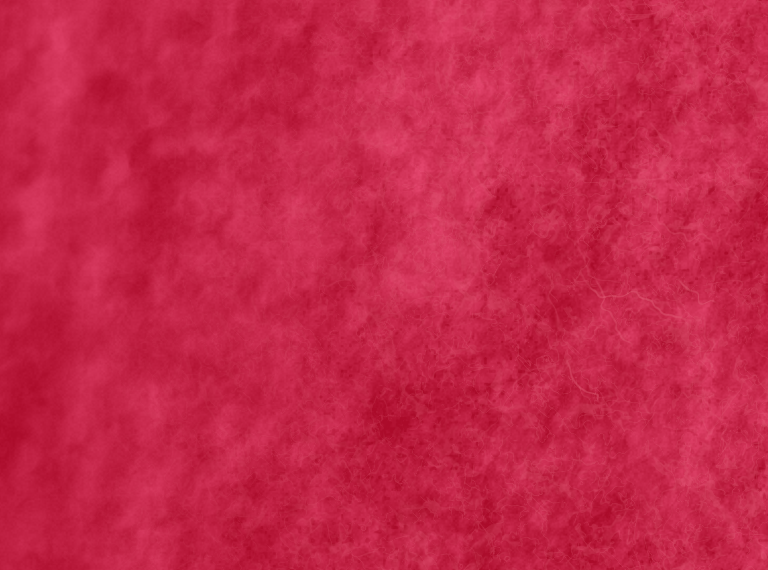
This texture is drawn by a WebGL 2 fragment shader. Its source:

```glsl
#version 300 es
precision highp float;
// Crimson felted wool, soft on the left and in focus with loose fibres on the right.
#define DEEP_RED vec3(0.698, 0.070, 0.196)
#define ROSE vec3(0.862, 0.240, 0.392)
#define PALE_FIBRE vec3(0.90, 0.42, 0.50)
#define BASE_TONE 0.385
#define BROAD_CONTRAST 0.40
#define STREAK_CONTRAST 0.46
#define MOTTLE_CONTRAST 0.42
#define STREAK_LEAN 0.24
#define FIBRE_STRENGTH 0.20
#define PIT_STRENGTH 0.32
#define HAIR_COUNT 8
#define HAIR_STRENGTH 0.42

uniform vec2 u_resolution;
out vec4 fragColor;

float hash(vec2 p) {
  return fract(sin(dot(p, vec2(127.1, 311.7))) * 43758.5453);
}

float noise(vec2 p) {
  vec2 i = floor(p), f = fract(p);
  f = f * f * f * (f * (f * 6.0 - 15.0) + 10.0);
  return mix(mix(hash(i), hash(i + vec2(1, 0)), f.x),
             mix(hash(i + vec2(0, 1)), hash(i + vec2(1, 1)), f.x), f.y);
}

vec2 rotate(vec2 p, float angle) {
  float c = cos(angle), s = sin(angle);
  return vec2(c * p.x - s * p.y, s * p.x + c * p.y);
}

// Signed layered noise; gain sets how much fine detail survives.
float layered(vec2 p, float gain) {
  float sum = 0.0, amplitude = 1.0;
  for (int i = 0; i < 4; i++) {
    sum += amplitude * (noise(p) - 0.5);
    p = rotate(p, 0.65) * 2.03 + 17.3;
    amplitude *= gain;
  }
  return sum;
}

// Short curled strands along broken noise contours.
float curledFibres(vec2 p) {
  float sum = 0.0;
  for (int i = 0; i < 5; i++) {
    float k = float(i), scale = 30.0 + 11.0 * k;
    vec2 q = rotate(p, 0.9 * k - 0.3) * vec2(scale, scale * 0.6) + 31.7 * k;
    q += 0.9 * vec2(noise(q * 2.3), noise(q * 2.3 + 9.2));
    float strand = 1.0 - smoothstep(0.0, 0.11, abs(noise(q) - 0.5));
    sum += strand * smoothstep(0.40, 0.75, noise(q * 0.7 + 53.0));
  }
  return sum;
}

// Long loose hairs that wander across the sharp side.
float looseHairs(vec2 p, float aspect) {
  float sum = 0.0;
  for (int i = 0; i < HAIR_COUNT; i++) {
    vec2 seed = vec2(float(i) + 2.0, 4.7);
    vec2 centre = vec2(aspect * mix(0.72, 0.96, hash(seed)), mix(0.30, 0.68, hash(seed + 3.1)));
    float angle = mix(0.4, 1.9, hash(seed + 7.7));
    float halfLength = mix(0.04, 0.14, hash(seed + 1.9));
    vec2 q = rotate(p - centre, angle);
    float path = 0.040 * (noise(vec2(q.x * 14.0, seed.x * 5.0)) - 0.5)
               + 0.017 * (noise(vec2(q.x * 62.0, seed.x * 9.0)) - 0.5);
    float strand = 1.0 - smoothstep(0.0004, 0.0030, abs(q.y - path));
    float ends = 1.0 - smoothstep(halfLength * 0.6, halfLength, abs(q.x));
    sum += strand * ends * mix(0.3, 1.0, hash(seed + 5.3));
  }
  return min(sum, 1.2);
}

void main() {
  vec2 uv = gl_FragCoord.xy / u_resolution;
  float aspect = u_resolution.x / u_resolution.y;
  vec2 p = gl_FragCoord.xy / u_resolution.y;
  float focus = smoothstep(-0.05, 0.75, uv.x + 0.12 * (0.5 - uv.y));

  // Broad light and leaning nap
  vec2 nap = vec2(p.x - STREAK_LEAN * p.y, p.y * 0.42);
  float broad = noise(p * 2.6 + 4.3) - 0.5;
  float streaks = layered(nap * 8.0 + 11.0, mix(0.50, 0.60, focus));
  float tilt = 0.22 * (uv.y - 0.45) * (1.0 - uv.x);

  // Matted wool, finer where it is in focus
  vec2 warp = vec2(noise(p * 38.0), noise(p * 38.0 + 40.0)) - 0.5;
  vec2 mat = vec2(nap.x, p.y * 0.8) + 0.016 * warp;
  float mottle = layered(mat * 25.0 + 23.0, mix(0.48, 0.80, focus));
  float grain = noise(p * 290.0) - 0.5;

  float tone = BASE_TONE + tilt + BROAD_CONTRAST * broad + STREAK_CONTRAST * streaks
             + MOTTLE_CONTRAST * mottle + mix(0.12, 0.22, focus) * grain;

  // Dark gaps between fibres
  float pits = smoothstep(0.70, 0.95, noise(p * 135.0 + 70.0));
  tone -= PIT_STRENGTH * pits * focus * smoothstep(0.25, 0.7, noise(p * 9.0 + 5.0));

  vec3 colour = mix(DEEP_RED, ROSE, clamp(tone, -0.15, 1.15));
  float fibres = FIBRE_STRENGTH * focus * min(curledFibres(p), 1.4);
  colour = mix(colour, PALE_FIBRE, fibres);
  colour = mix(colour, PALE_FIBRE, HAIR_STRENGTH * looseHairs(p, aspect));
  fragColor = vec4(colour, 1.0);
}
```
